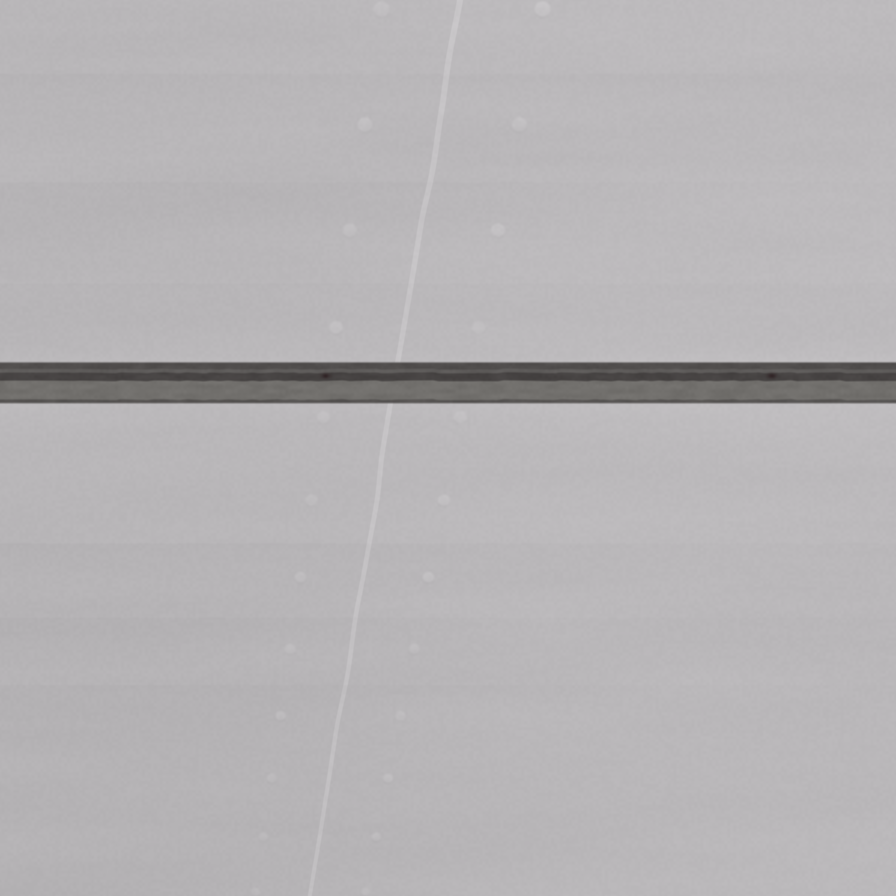
This texture is drawn by a WebGL 1 fragment shader. Its source:

```glsl
precision highp float;
// Pale brushed panel with a slanted seam, two rows of rivets and a dark horizontal rail.
uniform vec2 u_resolution;

#define PANEL_LIGHT vec3(0.738, 0.729, 0.738)
#define PANEL_DARK vec3(0.682, 0.674, 0.682)
#define RAIL_FACE vec3(0.445, 0.437, 0.425)
#define RAIL_SHADOW vec3(0.275, 0.262, 0.260)
#define RAIL_TOP 0.5955
#define RAIL_BOTTOM 0.5500
#define STREAK_GAIN 0.026
#define GRAIN_GAIN 0.014
#define SEAM_GAIN 0.045
#define RIVET_GAIN 0.042

float hash(vec2 p) {
  p = fract(p * vec2(0.1031, 0.1137));
  p += dot(p, p.yx + 33.33);
  return fract((p.x + p.y) * p.x * 17.0);
}

float noise(vec2 p) {
  vec2 cell = floor(p), f = fract(p);
  f = f * f * (3.0 - 2.0 * f);
  float low = mix(hash(cell), hash(cell + vec2(1.0, 0.0)), f.x);
  float high = mix(hash(cell + vec2(0.0, 1.0)), hash(cell + 1.0), f.x);
  return mix(low, high, f.y);
}

// Long horizontal brush marks, centred on zero.
float streaks(vec2 p) {
  float sum = 0.0, weight = 0.5;
  vec2 scale = vec2(2.0, 17.0);
  for (int i = 0; i < 4; i++) {
    sum += weight * (noise(p * scale + 19.0 * float(i)) - 0.5);
    scale *= vec2(1.8, 2.0);
    weight *= 0.62;
  }
  return sum;
}

// Faint tone step that fades away below a horizontal board edge.
float boardEdge(float y, float edge) {
  float depth = edge - y;
  return smoothstep(-0.001, 0.002, depth) * exp(-max(depth, 0.0) * 22.0);
}

vec3 panel(vec2 p) {
  float light = 0.64 + 0.27 * smoothstep(0.1, 0.85, p.x);
  light += 0.12 * smoothstep(0.35, 0.62, p.y);
  light -= 0.16 * (1.0 - smoothstep(0.0, 0.42, p.y)) * (1.0 - 0.45 * p.x);
  vec3 color = mix(PANEL_DARK, PANEL_LIGHT, clamp(light, 0.0, 1.0));
  float edges = boardEdge(p.y, 0.918) + boardEdge(p.y, 0.797) + boardEdge(p.y, 0.684)
    + 1.3 * boardEdge(p.y, 0.394) + boardEdge(p.y, 0.311) + boardEdge(p.y, 0.236);
  color -= 0.013 * edges * (1.0 - 0.65 * p.x);
  return color + STREAK_GAIN * streaks(p);
}

float seam(vec2 p, float px) {
  float wobble = 0.0035 * (noise(vec2(p.y * 16.0, 4.0)) - 0.5);
  float center = 0.345 + 0.168 * p.y + wobble;
  float halfWidth = mix(0.0022, 0.0034, p.y);
  return 1.0 - smoothstep(halfWidth - px, halfWidth + px, abs(p.x - center));
}

// Raised disc: bright cap with a slight shade along its lower edge.
float rivet(vec2 offset, float radius, float px) {
  float soft = max(px, 0.0022);
  float cap = 1.0 - smoothstep(radius - soft, radius + soft, length(offset));
  float rim = exp(-pow((length(offset) - radius) / 0.002, 2.0));
  return cap * (0.8 + 0.3 * offset.y / radius) - 0.4 * rim * smoothstep(0.0, radius, -offset.y);
}

// Two converging rows whose spacing tightens toward the bottom.
float rivetRows(vec2 p, float px) {
  float sum = 0.0;
  for (int i = 0; i < 12; i++) {
    float n = float(i);
    float drop = 0.1348 * n / (1.0 + 0.0459 * n);
    float y = 0.9896 - drop;
    float radius = mix(0.0088, 0.0046, drop);
    vec2 left = p - vec2(0.4258 - 0.1427 * drop, y);
    vec2 right = p - vec2(0.6055 - 0.2008 * drop, y);
    sum += rivet(left, radius, px) * (0.45 + 0.5 * hash(vec2(n, 3.0)));
    sum += rivet(right, radius, px) * (0.55 + 0.5 * hash(vec2(n, 8.0)));
  }
  return sum;
}

vec3 rail(vec2 p, float px) {
  float soft = max(px, 0.0015);
  float ragged = 0.0012 * (noise(vec2(p.x * 110.0, 2.0)) - 0.5);
  float y = p.y + ragged;
  float lip = smoothstep(0.5880 - soft, 0.5880 + soft, y);
  float groove = smoothstep(0.5750 - soft, 0.5750 + soft, y)
    * (1.0 - smoothstep(0.5840 - soft, 0.5840 + soft, y));
  float foot = 1.0 - smoothstep(0.5540 - soft, 0.5540 + soft, y);
  vec3 color = mix(RAIL_FACE, vec3(0.37, 0.36, 0.355), smoothstep(0.574, 0.586, y));
  color = mix(color, RAIL_SHADOW, max(groove, 0.6 * lip));
  color = mix(color, vec3(0.335, 0.325, 0.320), foot);
  color += 0.035 * (noise(p * vec2(70.0, 190.0)) - 0.5);
  vec2 stain = vec2(abs(p.x - 0.6125) - 0.249, p.y - 0.5805);
  float spot = exp(-dot(stain / vec2(0.005, 0.003), stain / vec2(0.005, 0.003)));
  return mix(color, vec3(0.17, 0.11, 0.12), 0.75 * spot);
}

void main() {
  vec2 p = gl_FragCoord.xy / u_resolution;
  float px = 1.0 / min(u_resolution.x, u_resolution.y);
  vec3 color = panel(p) + SEAM_GAIN * seam(p, px) + RIVET_GAIN * rivetRows(p, px);
  float gap = max(p.y - RAIL_TOP, RAIL_BOTTOM - p.y);
  color += 0.018 * exp(-max(gap, 0.0) * 90.0);
  float soft = max(px, 0.0018);
  color = mix(color, rail(p, px), 1.0 - smoothstep(-soft, soft, gap));
  color += GRAIN_GAIN * (noise(p * 300.0) - 0.5);
  gl_FragColor = vec4(clamp(color, 0.0, 1.0), 1.0);
}
```
